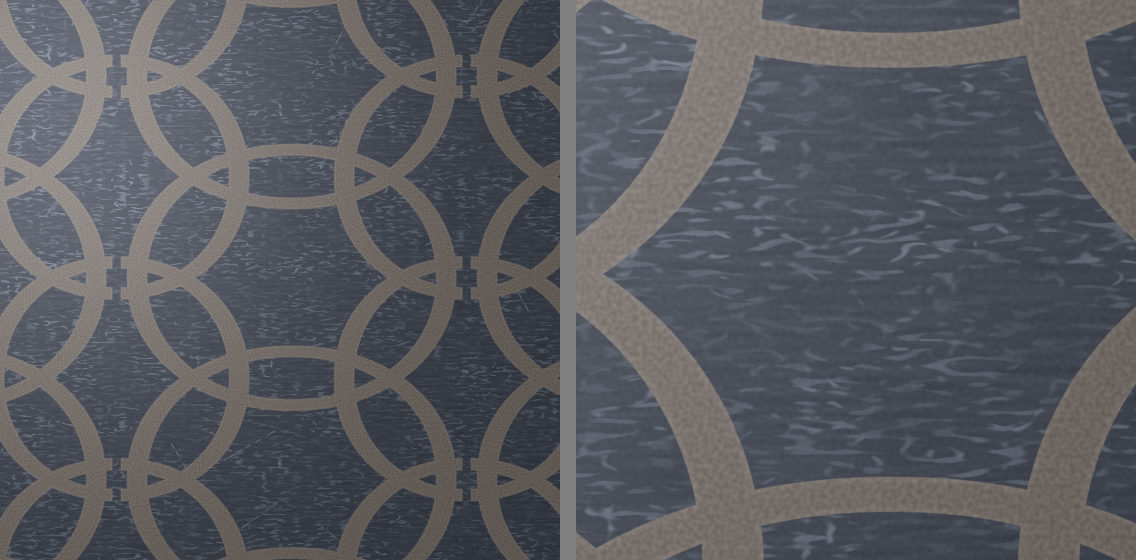
Left, the full canvas; right, a detail of the centre.
A WebGL 1 fragment shader for this pattern:

```glsl
precision highp float;
// Overlapping oval rings in taupe over a scuffed slate-blue ground.
// Two staggered lattices of superellipse bands are merged by distance;
// gradient noise adds fibres, scuffs and grain under a soft corner light.

uniform vec2 u_resolution;

#define PERIOD vec2(0.625, 0.360)
#define WIDE_CENTRE vec2(0.5208, 0.8646)
#define WIDE_OUTER vec2(0.2943, 0.2383)
#define WIDE_INNER vec2(0.2578, 0.2174)
#define TALL_CENTRE vec2(0.2083, 0.6836)
#define TALL_OUTER vec2(0.2370, 0.2188)
#define TALL_INNER vec2(0.2005, 0.1966)
#define ROUNDNESS 2.1
#define GAP_HALF 0.0075
#define LIGHT_POS vec2(0.08, 0.80)
#define SCRATCH_CELL 0.17
#define WEAR 0.17

vec2 hash2(vec2 c) {
  vec2 h = vec2(dot(c, vec2(127.1, 311.7)), dot(c, vec2(269.5, 183.3)));
  return fract(sin(h) * 43758.55);
}

float cornerSlope(vec2 cell, vec2 offset) {
  float a = 6.28318 * hash2(cell).x;
  return dot(vec2(cos(a), sin(a)), offset);
}

float gradientNoise(vec2 p) {
  vec2 i = floor(p), f = fract(p);
  vec2 u = f * f * f * (f * (f * 6.0 - 15.0) + 10.0);
  vec2 e = vec2(1.0, 0.0);
  float low = mix(cornerSlope(i, f), cornerSlope(i + e.xy, f - e.xy), u.x);
  float high = mix(cornerSlope(i + e.yx, f - e.yx), cornerSlope(i + e.xx, f - e.xx), u.x);
  return mix(low, high, u.y);
}

// Approximate signed distance: implicit value divided by its gradient.
float ovalDistance(vec2 q, vec2 radii) {
  vec2 a = max(abs(q), 1e-4) / radii;
  float len = pow(pow(a.x, ROUNDNESS) + pow(a.y, ROUNDNESS), 1.0 / ROUNDNESS);
  vec2 slope = pow(a / len, vec2(ROUNDNESS - 1.0)) / radii;
  return (len - 1.0) / length(slope);
}

// Rings overlap their vertical neighbours, so three are tested.
float ringColumn(vec2 p, vec2 centre, vec2 outer, vec2 inner) {
  vec2 q = mod(p - centre + 0.5 * PERIOD, PERIOD) - 0.5 * PERIOD;
  float d = 1.0;
  for (int k = -1; k <= 1; k++) {
    vec2 r = q + vec2(0.0, float(k) * PERIOD.y);
    d = min(d, max(ovalDistance(r, outer), -ovalDistance(r, inner)));
  }
  return d;
}

float latticeDistance(vec2 p) {
  float wide = ringColumn(p, WIDE_CENTRE, WIDE_OUTER, WIDE_INNER);
  float tall = ringColumn(p, TALL_CENTRE, TALL_OUTER, TALL_INNER);
  // A narrow slit leaves short tabs where the tall rings would meet.
  float x = mod(p.x - TALL_CENTRE.x + 0.5 * PERIOD.x, PERIOD.x) - 0.5 * PERIOD.x;
  return min(wide, max(tall, GAP_HALF - abs(x)));
}

// Long straight scratches, at most one per cell.
float scratches(vec2 p) {
  vec2 home = floor(p / SCRATCH_CELL);
  float mark = 0.0;
  for (int j = -1; j <= 1; j++) {
    for (int i = -1; i <= 1; i++) {
      vec2 cell = home + vec2(float(i), float(j));
      vec2 place = hash2(cell + 17.0), kind = hash2(cell + 53.0);
      float angle = (kind.x - 0.5) * 2.4;
      vec2 dir = vec2(cos(angle), sin(angle));
      vec2 q = p - (cell + place) * SCRATCH_CELL;
      float halfLen = mix(0.02, 0.07, kind.y);
      float d = length(q - dir * clamp(dot(q, dir), -halfLen, halfLen));
      mark = max(mark, step(0.4, kind.y) * (1.0 - smoothstep(0.0004, 0.0021, d)));
    }
  }
  return mark * smoothstep(-0.25, 0.2, gradientNoise(p * 90.0));
}

// Broken horizontal fibres and wandering scuff outlines.
float scuffs(vec2 p) {
  float patchy = smoothstep(-0.35, 0.3, gradientNoise(p * vec2(11.0, 16.0) + 4.0));
  float fibre = smoothstep(0.12, 0.38, gradientNoise(p * vec2(48.0, 215.0)));
  float contour = gradientNoise(p * vec2(34.0, 85.0) + 9.0);
  float outline = 1.0 - smoothstep(0.02, 0.14, abs(contour));
  outline *= smoothstep(0.0, 0.3, gradientNoise(p * vec2(75.0, 120.0) + 31.0));
  return max(fibre * 0.75, outline) * mix(0.3, 1.0, patchy);
}

void main() {
  vec2 p = gl_FragCoord.xy / u_resolution.y;
  float pixel = 1.0 / u_resolution.y;
  vec2 toLight = p - LIGHT_POS;
  float light = exp(-3.0 * dot(toLight, toLight));
  float grain = gradientNoise(p * 330.0);

  // Slate ground with pale wear.
  vec3 ground = mix(vec3(0.18, 0.20, 0.235), vec3(0.41, 0.43, 0.475), light);
  ground += 0.035 * gradientNoise(p * vec2(14.0, 230.0)) + 0.025 * grain;
  float wear = max(scuffs(p), scratches(p));
  ground += WEAR * wear * mix(0.75, 1.1, light) * vec3(0.95, 1.0, 1.05);

  // Taupe bands with fine grain and a faint pale rim.
  float d = latticeDistance(p);
  vec3 band = mix(vec3(0.365, 0.335, 0.315), vec3(0.60, 0.575, 0.56), light);
  band += 0.07 * grain + 0.03 * smoothstep(-0.005, 0.0, d);

  float cover = 1.0 - smoothstep(-pixel, pixel, d);
  gl_FragColor = vec4(mix(ground, band, cover), 1.0);
}
```
